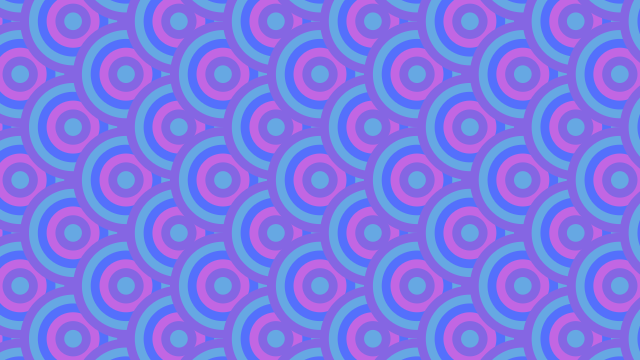
Give the GLSL for this pattern, as a Shadertoy shader.

```glsl
// Overlapping concentric-ring scales, stacked left to right in staggered columns.

const vec3 SKY     = vec3(0.40, 0.66, 0.89);
const vec3 VIOLET  = vec3(0.52, 0.40, 0.89);
const vec3 MAGENTA = vec3(0.76, 0.40, 0.89);
const vec3 BLUE    = vec3(0.33, 0.44, 0.99);

const float ROWS         = 3.402;  // circles per canvas height
const float RADIUS       = 6.0;    // circle radius, in ring widths
const float GROUP_WIDTH  = 45.0;   // width of one group of columns, in ring widths
const int   GROUP_COUNT  = 8;      // columns per group
const float CENTER_SHIFT = 34.0;   // place in the group at the canvas centre

// Antialiased step; w is the pixel size.
float edge(float limit, float r, float w) {
    return clamp((r - limit) / w + 0.5, 0.0, 1.0);
}

// Column position: steps of 6 ring widths, three of them in each group narrowed to 5.
float columnX(int column) {
    float group = floor(float(column) / float(GROUP_COUNT));
    float k = float(column) - group * float(GROUP_COUNT);
    float narrowed = max(0.0, floor(k * 0.5) - 1.0);
    return group * GROUP_WIDTH + RADIUS * k - narrowed;
}

// Ring colours from the hub outwards, each one unit wide.
vec3 ringColor(float r, float w) {
    vec3 color = SKY;
    color = mix(color, VIOLET,  edge(1.0, r, w));
    color = mix(color, MAGENTA, edge(2.0, r, w));
    color = mix(color, BLUE,    edge(3.0, r, w));
    color = mix(color, SKY,     edge(4.0, r, w));
    return mix(color, VIOLET,   edge(5.0, r, w));
}

void mainImage(out vec4 fragColor, in vec2 fragCoord) {
    // Ring-width units, centred on the canvas
    float scale = ROWS * 2.0 * RADIUS / iResolution.y;
    vec2 p = (fragCoord - 0.5 * iResolution.xy) * scale;
    p.x += CENTER_SHIFT;
    p.x -= floor(p.x / GROUP_WIDTH) * GROUP_WIDTH;

    // Paint columns from left to right, each over the one before
    vec3 color = VIOLET;
    for (int column = -2; column <= GROUP_COUNT + 1; column++) {
        float stagger = RADIUS * float(column & 1);
        float y = mod(p.y + stagger + RADIUS, 2.0 * RADIUS) - RADIUS;
        float r = length(vec2(p.x - columnX(column), y));
        color = mix(ringColor(r, scale), color, edge(RADIUS, r, scale));
    }

    fragColor = vec4(color, 1.0);
}
```
